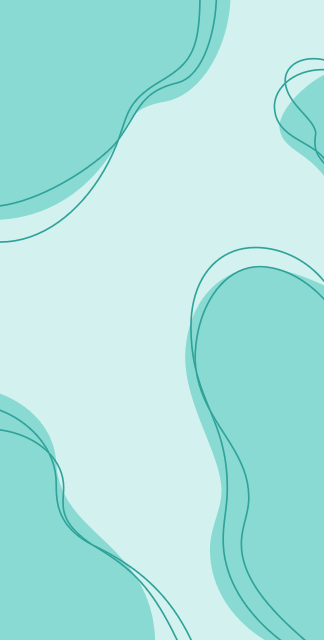
This background is drawn by a Shadertoy shader. Its source:

```glsl
#define GRID vec2(392.0, 768.0)
#define STEPS 20
#define STROKE_WIDTH 2.0
#define PALE_MINT vec3(0.828, 0.947, 0.935)
#define SOFT_TEAL vec3(0.540, 0.855, 0.830)
#define DEEP_TEAL vec3(0.185, 0.635, 0.600)

// Path state: sample point, pen position, nearest distance, even-odd side
vec2 point, pen;
float dist;
bool inside;

void beginPath() {
    dist = 1e5;
    inside = false;
}

void moveTo(float x, float y) {
    pen = vec2(x, y);
}

// Straight edge: updates the distance and the crossing parity
void lineTo(vec2 end) {
    vec2 edge = end - pen, toPoint = point - pen;
    float along = clamp(dot(toPoint, edge) / max(dot(edge, edge), 1e-6), 0.0, 1.0);
    dist = min(dist, length(toPoint - edge * along));
    if ((pen.y > point.y) != (end.y > point.y)
        && toPoint.x < edge.x * toPoint.y / edge.y) inside = !inside;
    pen = end;
}

// Cubic Bezier edge, flattened into short chords
void curveTo(float bx, float by, float cx, float cy, float dx, float dy) {
    vec2 a = pen, b = vec2(bx, by), c = vec2(cx, cy), d = vec2(dx, dy);
    for (int i = 1; i <= STEPS; i++) {
        float t = float(i) / float(STEPS), s = 1.0 - t;
        lineTo(s * s * s * a + 3.0 * s * t * (s * b + t * c) + t * t * t * d);
    }
}

// Filled blobs, each closed beyond the canvas border
void blobs() {
    // Upper left
    moveTo(279.0, -10.0);
    curveTo(280.0, 45.0, 250.0, 112.0, 200.0, 122.0);
    curveTo(155.0, 129.0, 155.0, 150.0, 138.0, 178.0);
    curveTo(112.0, 222.0, 62.0, 264.0, -10.0, 264.0);
    lineTo(vec2(-10.0));
    lineTo(vec2(279.0, -10.0));
    // Upper right
    moveTo(400.0, 86.0);
    curveTo(370.0, 98.0, 338.0, 132.0, 338.0, 152.0);
    curveTo(340.0, 182.0, 375.0, 180.0, 400.0, 223.0);
    lineTo(vec2(400.0, 86.0));
    // Lower right
    moveTo(400.0, 346.0);
    curveTo(340.0, 318.0, 300.0, 310.0, 261.0, 341.0);
    curveTo(235.0, 363.0, 224.0, 398.0, 224.0, 430.0);
    curveTo(225.0, 488.0, 267.0, 545.0, 268.0, 588.0);
    curveTo(268.0, 613.0, 254.0, 632.0, 254.0, 660.0);
    curveTo(254.0, 708.0, 285.0, 752.0, 335.0, 776.0);
    lineTo(vec2(400.0, 776.0));
    lineTo(vec2(400.0, 346.0));
    // Lower left
    moveTo(-10.0, 469.0);
    curveTo(35.0, 482.0, 66.0, 515.0, 68.0, 555.0);
    curveTo(72.0, 645.0, 188.0, 650.0, 188.0, 776.0);
    lineTo(vec2(-10.0, 776.0));
    lineTo(vec2(-10.0, 469.0));
}

// Pairs of loose outlines that weave around each blob
void outlines() {
    // Upper left
    moveTo(242.0, -10.0);
    curveTo(242.0, 60.0, 232.0, 75.0, 195.0, 97.0);
    curveTo(150.0, 123.0, 155.0, 140.0, 140.0, 176.0);
    curveTo(112.0, 243.0, 55.0, 296.0, -10.0, 290.0);
    moveTo(262.0, -10.0);
    curveTo(262.0, 35.0, 247.0, 90.0, 216.0, 99.0);
    curveTo(170.0, 110.0, 170.0, 130.0, 143.0, 168.0);
    curveTo(124.0, 193.0, 50.0, 245.0, -10.0, 248.0);
    // Upper right
    moveTo(400.0, 74.0);
    curveTo(370.0, 64.0, 345.0, 76.0, 345.0, 97.0);
    curveTo(346.0, 125.0, 381.0, 142.0, 382.0, 160.0);
    curveTo(379.0, 180.0, 383.0, 186.0, 396.0, 200.0);
    moveTo(400.0, 84.0);
    curveTo(360.0, 80.0, 332.0, 103.0, 332.0, 128.0);
    curveTo(333.0, 168.0, 381.0, 168.0, 396.0, 196.0);
    // Lower right
    moveTo(400.0, 348.0);
    curveTo(376.0, 312.0, 340.0, 297.0, 309.0, 297.0);
    curveTo(262.0, 297.0, 231.0, 335.0, 231.0, 392.0);
    curveTo(231.0, 480.0, 275.0, 500.0, 275.0, 585.0);
    curveTo(275.0, 610.0, 270.0, 625.0, 270.0, 648.0);
    curveTo(270.0, 700.0, 305.0, 745.0, 350.0, 776.0);
    moveTo(400.0, 368.0);
    curveTo(374.0, 336.0, 342.0, 320.0, 314.0, 320.0);
    curveTo(268.0, 320.0, 236.0, 372.0, 236.0, 432.0);
    curveTo(240.0, 505.0, 301.0, 535.0, 301.0, 597.0);
    curveTo(301.0, 617.0, 292.0, 632.0, 292.0, 653.0);
    curveTo(292.0, 700.0, 338.0, 742.0, 378.0, 776.0);
    // Lower left
    moveTo(-10.0, 489.0);
    curveTo(30.0, 500.0, 68.0, 535.0, 68.0, 580.0);
    curveTo(68.0, 605.0, 70.0, 632.0, 112.0, 654.0);
    curveTo(160.0, 677.0, 205.0, 708.0, 235.0, 776.0);
    moveTo(-10.0, 515.0);
    curveTo(35.0, 517.0, 77.0, 545.0, 77.0, 585.0);
    curveTo(77.0, 605.0, 68.0, 625.0, 112.0, 654.0);
    curveTo(160.0, 682.0, 185.0, 705.0, 218.0, 776.0);
}

void mainImage(out vec4 fragColor, in vec2 fragCoord) {
    vec2 uv = fragCoord / iResolution.xy;
    point = vec2(uv.x, 1.0 - uv.y) * GRID;
    float pixel = GRID.y / iResolution.y;
    beginPath();
    blobs();
    float fill = clamp(0.5 + (inside ? dist : -dist) / pixel, 0.0, 1.0);
    beginPath();
    outlines();
    float stroke = clamp(0.5 + (0.5 * STROKE_WIDTH - dist) / pixel, 0.0, 1.0);
    vec3 color = mix(PALE_MINT, SOFT_TEAL, fill);
    fragColor = vec4(mix(color, DEEP_TEAL, stroke), 1.0);
}
```
